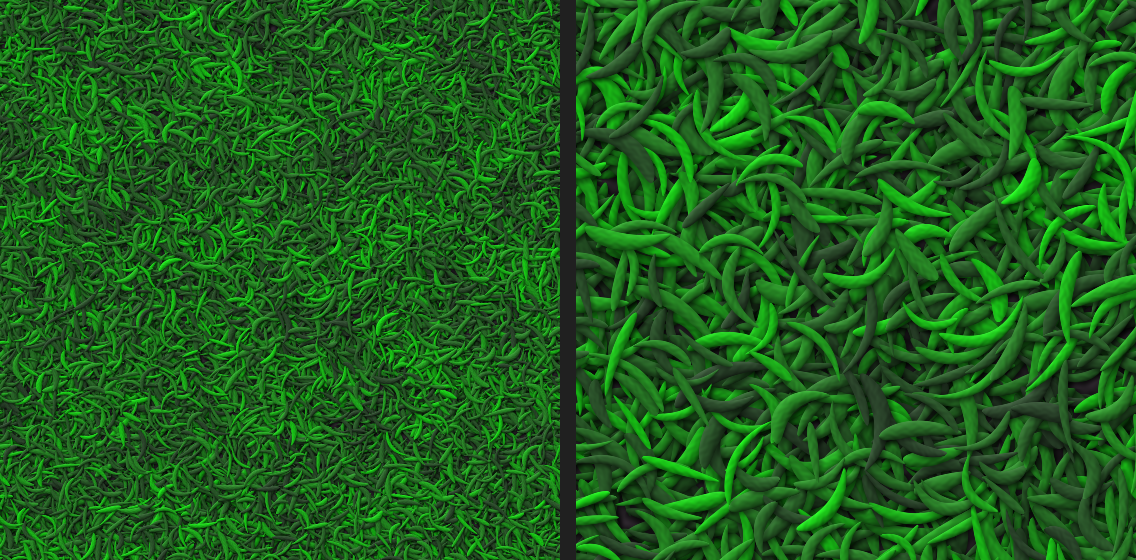
Left: the whole. Right: its middle third, enlarged.
A WebGL 1 fragment shader for this texture:

```glsl
precision highp float;
// Dense tangled turf: short curved grass blades, lit from the upper left.

uniform vec2 u_resolution;

vec4 hash4(vec2 p) {
  vec4 q = fract(p.xyxy * vec4(0.1031, 0.1030, 0.0973, 0.1099));
  q += dot(q, q.wzxy + 33.33);
  return fract((q.xxyz + q.yzzw) * q.zywx);
}

// Layered sines, about -1 to 1
float ripple(vec2 p) {
  return 0.5 * sin(p.x + 1.7 * sin(p.y * 0.8)) + 0.5 * sin(p.y * 1.3 - 1.4 * sin(p.x * 0.9 + 2.0));
}

vec3 bladeColor(float tone) {
  vec3 dull = vec3(0.17, 0.27, 0.17);
  vec3 leaf = vec3(0.16, 0.50, 0.15);
  vec3 vivid = vec3(0.09, 0.74, 0.08);
  return tone < 0.5 ? mix(dull, leaf, tone * 2.0) : mix(leaf, vivid, tone * 2.0 - 1.0);
}

// Paints one blade, with its shadow, over the colour below it.
// p: position from the blade centre, in cells; pixel: pixel size in cells
vec3 paintBlade(vec3 below, vec2 p, vec4 shape, float tone, float height, float pixel) {
  float angle = shape.x * 6.2832;
  vec2 along = vec2(cos(angle), sin(angle));
  vec2 across = vec2(-along.y, along.x);
  vec2 q = vec2(dot(p, along), dot(p, across));

  // Parabolic spine with tapered ends
  float reach = mix(0.45, 0.88, shape.y);
  float bend = (shape.z - 0.5) * 1.1 / reach;
  float slope = 2.0 * bend * q.x;
  float side = (q.y - bend * (q.x * q.x - 0.3 * reach * reach)) / sqrt(1.0 + slope * slope);
  float t = q.x / reach;
  float taper = sqrt(max(1.0 - t * t, 0.0)) * (1.0 - 0.35 * t);
  float width = mix(0.075, 0.155, shape.w * shape.w) * taper;
  float d = abs(side);

  // Light across the rounded blade
  vec2 normal = normalize(across - slope * along);
  float facing = dot(normal, vec2(-0.5, 0.866)) * sign(side);
  float s = clamp(d / max(width, 0.001), 0.0, 1.0);
  float lit = facing * s;

  float shadow = (1.0 - smoothstep(width * 0.7, width + 0.13, d)) * smoothstep(0.0, 0.6, taper);
  below *= 1.0 - 0.5 * shadow * (0.55 - 0.45 * facing);

  float grain = ripple(q * vec2(26.0, 45.0) + shape.xy * 40.0);
  vec3 color = bladeColor(tone) * (0.98 + 0.42 * lit - 0.16 * s * s + 0.07 * grain);
  color += 0.09 * max(lit, 0.0) * max(lit, 0.0);
  color *= mix(0.62, 1.0, height);

  float cover = 1.0 - smoothstep(-0.5 * pixel, 0.5 * pixel, d - width);
  return mix(below, color, cover * smoothstep(0.0, 0.25, taper));
}

void main() {
  vec2 uv = gl_FragCoord.xy / u_resolution.y;

  // Dark soil with a faint mauve cast
  vec3 color = vec3(0.14, 0.12, 0.14) * (1.0 + 0.3 * ripple(uv * 400.0));

  // Blade layers from the ground up, one blade per cell
  for (int k = 0; k < 16; k++) {
    float layer = float(k);
    float cells = 24.0 + 10.0 * fract(layer * 0.618 + 0.3);
    vec2 p = uv * cells + layer * vec2(7.31, 3.77);
    vec2 home = floor(p);
    for (int j = -1; j <= 1; j++) {
      for (int i = -1; i <= 1; i++) {
        vec2 cell = home + vec2(float(i), float(j));
        vec4 place = hash4(cell + layer * 61.0 + 5.0);
        vec4 shape = hash4(cell + layer * 43.0 + 211.0);
        vec2 center = cell + place.xy;
        // Loose drifts of brighter and duller growth
        float drift = 0.13 * ripple((center - layer * vec2(7.31, 3.77)) / cells * 19.0);
        float tone = clamp(place.z + drift, 0.0, 1.0);
        color = paintBlade(color, p - center, shape, tone, layer / 15.0, cells / u_resolution.y);
      }
    }
  }

  gl_FragColor = vec4(color, 1.0);
}
```
